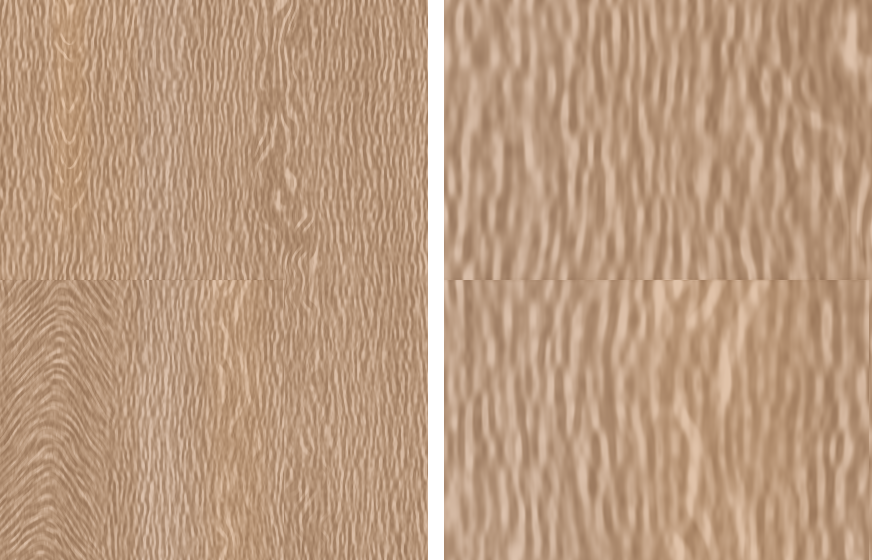
Left: the whole. Right: its middle third, enlarged.
This texture is drawn by a Shadertoy shader. Its source:

```glsl
// Limed oak planks: fine pale pores, cathedral arches and wavy figure.

float hash(vec2 p) {
    return fract(sin(dot(p, vec2(127.1, 311.7))) * 43758.5);
}

float noise(vec2 p) {
    vec2 i = floor(p), f = fract(p);
    f = f * f * (3.0 - 2.0 * f);
    return mix(mix(hash(i), hash(i + vec2(1, 0)), f.x),
               mix(hash(i + vec2(0, 1)), hash(i + vec2(1, 1)), f.x), f.y);
}

// Soft pale line once per unit of the field
float vein(float field) {
    return smoothstep(0.4, 1.0, 0.5 + 0.5 * cos(6.2832 * field));
}

// 1 near zero, fading out between the two distances
float fade(float inner, float outer, float d) {
    return 1.0 - smoothstep(inner, outer, abs(d));
}

// Short thin dashes: noise minus its neighbours across the fibre, so none clump
float dashes(vec2 q) {
    vec2 side = vec2(1.4, 0.0);
    float n = noise(q) - 0.5 * (noise(q - side) + noise(q + side));
    return smoothstep(-0.45, 0.52, n);
}

void mainImage(out vec4 fragColor, in vec2 fragCoord) {
    vec2 p = fragCoord / iResolution.y;

    // Plank layout
    float left = 1.0 - smoothstep(0.246, 0.248, p.x);
    float low = 1.0 - smoothstep(0.499, 0.501, p.y);
    float inner = 1.0 - smoothstep(0.505, 0.511, p.x);
    float middleLow = low * (1.0 - left) * inner;
    float upperLeft = left * (1.0 - low);
    float lowerLeft = left * low;

    // Straight grain, gently bent
    float bend = 0.010 * noise(p * vec2(12.0, 9.0)) + 0.003 * noise(p * vec2(45.0, 30.0));
    float shift = 0.37 * step(p.y, 0.5) * step(p.x, 0.508);
    vec2 fibre = vec2(p.x + bend, p.y + shift);
    float grain = dashes(fibre * vec2(270.0, 52.0));
    float fine = noise(fibre * vec2(380.0, 130.0) + 7.0);
    float streak = noise(fibre * vec2(75.0, 6.0) + 3.0);
    float blotch = noise(p * vec2(14.0, 4.0) + 11.0);

    // Arches pointing up in the lower left plank
    float archX = p.x - 0.07 - 0.09 * p.y;
    float arch = p.y + 1.4 * sqrt(archX * archX + 0.0005) + 0.014 * noise(p * vec2(30.0, 22.0));
    float archMask = lowerLeft * fade(0.07, 0.13, archX);
    float archGrain = 0.75 * dashes(vec2(arch * 150.0, archX * 65.0))
                    + 0.4 * vein(arch * 58.0) * noise(p * vec2(80.0, 70.0));
    grain = mix(grain, archGrain, archMask);

    // Narrow nested cups pointing down in the upper left plank
    float cupX = p.x - 0.125 + 0.010 * (noise(p * vec2(20.0, 15.0)) - 0.5);
    float cupBow = cupX * cupX + 0.0001;
    float cup = 19.0 * (p.y - 3.2 * sqrt(cupBow)) + 1.1 * noise(p * vec2(25.0, 18.0));
    float cupSlope = 19.0 * sqrt(1.0 + 10.0 * cupX * cupX / cupBow);
    float cupLine = fade(0.0008, 0.0045, (fract(cup) - 0.5) / cupSlope);
    float cupMask = upperLeft * fade(0.02, 0.042, cupX) * smoothstep(0.54, 0.66, p.y);
    float cupBreak = smoothstep(0.1, 0.7, noise(p * vec2(70.0, 60.0) + 5.0));
    float cupGrain = 0.12 + 0.48 * grain + 0.7 * cupLine * cupBreak;
    grain = mix(grain, cupGrain, 0.9 * cupMask);

    // Rippled figure running down the right side
    float swirl = 54.0 * p.x + 2.6 * noise(p * vec2(15.0, 13.0) + 2.0)
                + 1.1 * noise(p * vec2(45.0, 34.0));
    float swirlX = p.x - 0.55 + 0.06 * smoothstep(0.45, 0.75, p.y);
    float swirlMask = (1.0 - left) * (1.0 - middleLow) * fade(0.02, 0.075, swirlX)
                    * mix(0.45, 0.95, smoothstep(0.4, 0.6, p.y));
    float swirlBreak = smoothstep(0.2, 0.6, noise(p * vec2(60.0, 28.0) + 9.0));
    float swirlGrain = 0.02 + 0.45 * grain + 0.85 * vein(swirl) * swirlBreak;
    grain = mix(grain, swirlGrain, swirlMask);

    // Long wandering veins in the lower middle plank
    float wander = 42.0 * p.x + 2.0 * noise(p * vec2(9.0, 7.0) + 4.0)
                 + 0.8 * noise(p * vec2(40.0, 30.0));
    float wanderMask = middleLow * fade(0.025, 0.075, p.x - 0.425);
    float wanderBreak = smoothstep(0.25, 0.7, noise(p * vec2(50.0, 20.0)));
    float wanderGrain = 0.08 + 0.55 * grain + 0.65 * vein(wander) * wanderBreak;
    grain = mix(grain, wanderGrain, 0.85 * wanderMask);

    // Combine the layers into one tone
    float paleStrip = (1.0 - left) * fade(0.045, 0.1, p.x - 0.265);
    float tone = 0.45 + 0.68 * (grain - 0.46) + 0.28 * (fine - 0.5)
               + 0.14 * (streak - 0.5) + 0.1 * (blotch - 0.5);
    tone += 0.05 * paleStrip + 0.04 * middleLow + 0.03 * upperLeft - 0.03 * lowerLeft;

    // Faint joints between planks
    float sideJoint = fade(0.0005, 0.0025, p.x - 0.247);
    float endJoint = fade(0.0005, 0.002, p.y - 0.5) * inner;
    tone -= 0.14 * sideJoint * noise(vec2(5.0, p.y * 40.0)) + 0.05 * endJoint;

    // Brown wood through tan to pale lime
    vec3 wood = mix(vec3(0.60, 0.463, 0.353), vec3(0.708, 0.575, 0.461), smoothstep(-0.1, 0.5, tone));
    wood = mix(wood, vec3(0.87, 0.76, 0.67), smoothstep(0.3, 1.1, tone));

    // Honey heartwood against greyer lime
    float honey = max(0.8 * cupMask, 0.6 * wanderMask) + 0.3 * upperLeft;
    wood += vec3(0.018, 0.006, -0.012) * honey + vec3(-0.004, 0.002, 0.010) * paleStrip;
    fragColor = vec4(wood, 1.0);
}
```
